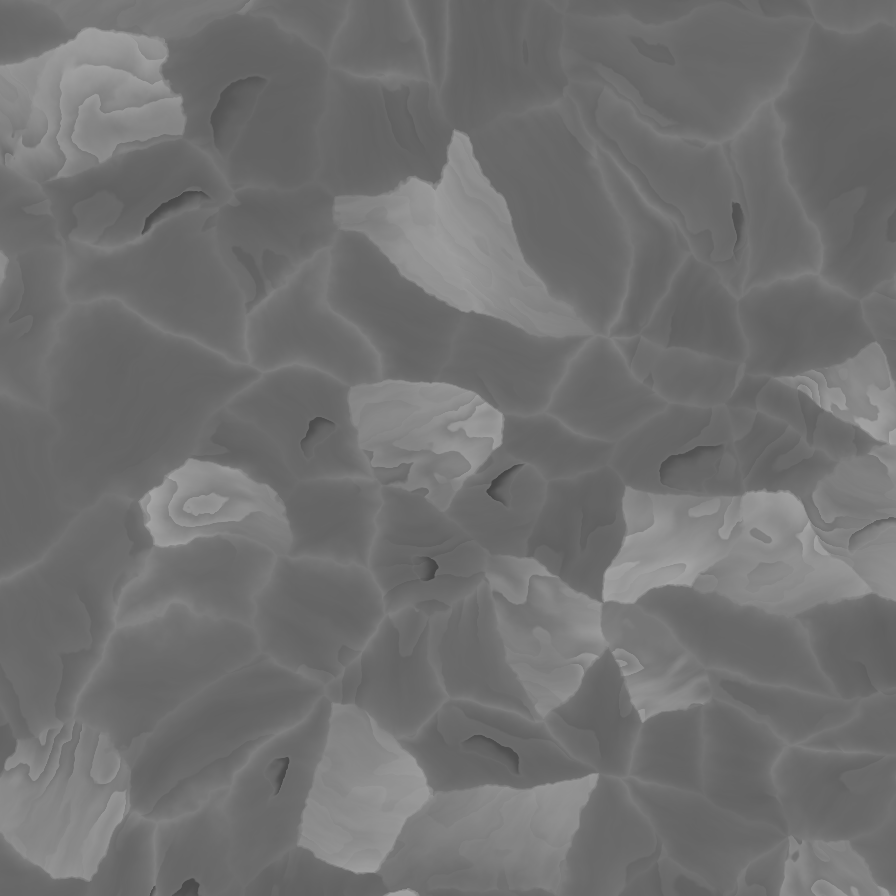
This texture is drawn by a three.js fragment shader. Its source:

```glsl
varying vec2 vUv;

vec2 hash2(vec2 p) {
  vec3 a = fract(p.xyx * vec3(0.1031, 0.1030, 0.0973));
  a += dot(a, a.yzx + 33.33);
  return fract((a.xx + a.yz) * a.zy);
}

float noise(vec2 p) {
  vec2 i = floor(p), f = fract(p);
  f = f * f * (3.0 - 2.0 * f);
  return mix(mix(hash2(i).x, hash2(i + vec2(1.0, 0.0)).x, f.x),
             mix(hash2(i + vec2(0.0, 1.0)).x, hash2(i + 1.0).x, f.x), f.y);
}

float fbm(vec2 p) {
  float sum = 0.0, amp = 0.5;
  for (int i = 0; i < 4; i++) {
    sum += amp * noise(p);
    p = mat2(1.6, 1.2, -1.2, 1.6) * p + 7.3;
    amp *= 0.5;
  }
  return sum / 0.9375;
}

// Missing sites are pushed far away, so their neighbours grow larger.
vec2 grainSite(vec2 id) {
  float missing = step(hash2(id + 71.0).x, 0.27);
  return id + hash2(id + 13.0) + 100.0 * missing;
}

// Evenly spread choice of the pale grains, often in pairs side by side
float isPale(vec2 id) {
  return step(fract(dot(id, vec2(0.91, 0.5698)) + 0.1), 0.2);
}

// Overlapping layers: each fades slowly and ends in a crisp lip.
float layers(vec2 p, float count) {
  float t = fract(count * (0.75 * noise(p) + 0.25 * noise(p * 2.7 + 9.0)));
  return smoothstep(0.0, 0.07, t) * (1.0 - t);
}

// Shade of one grain; local is the offset from its site.
float grainShade(vec2 id, vec2 local, vec2 q, float edge) {
  vec2 rnd = hash2(id + 37.0);
  float angle = 6.2832 * rnd.x;
  vec2 dir = vec2(cos(angle), sin(angle));
  vec2 turned = vec2(dot(local, dir), dot(local, vec2(-dir.y, dir.x)));
  float streaks = fbm(turned * vec2(2.0, 9.0) + id * 5.7) - 0.5;
  float folded = smoothstep(0.45, 0.65, noise(q * 1.1 + 31.0));

  // Dark grains: flat, with a soft uneven glow along the seams
  float glow = exp(-edge * 9.0) * (0.15 + 1.3 * noise(q * 1.3 + 5.0));
  float dark = 0.386 + 0.027 * rnd.y + 0.075 * glow + 0.018 * streaks;
  dark += 0.035 * folded * (layers(turned * vec2(0.8, 1.8) + id * 1.7, 3.0) - 0.4);

  // Pale grains: slanted light, streaks and folded layers
  float pale = 0.505 + 0.04 * rnd.y + 0.07 * turned.x + 0.05 * streaks;
  pale += 0.05 * (noise(q * 1.6 + 19.0) - 0.5) + 0.015 * exp(-edge * 25.0);
  pale += (0.02 + 0.08 * folded)
        * (layers(turned * vec2(1.2, 2.4) + id * 2.3, 4.0) - 0.45);
  return mix(dark, pale, isPale(id));
}

// Curved hollow, crisp and dark on one side, fading out on the other
float addHollow(float shade, vec2 id, vec2 local) {
  vec2 rnd = hash2(id + 91.0);
  float present = step(0.74, rnd.x);
  float angle = (rnd.y - 0.5) * 3.0;
  vec2 p = local - 0.5 * (hash2(id + 53.0) - 0.5);
  p = mat2(cos(angle), -sin(angle), sin(angle), cos(angle)) * p;
  p.y += 1.3 * p.x * p.x + 0.06 * (noise(local * 9.0) - 0.5);
  p /= vec2(0.2 + 0.15 * rnd.y, 0.08 + 0.12 * fract(rnd.x * 37.0));
  float oval = length(p);
  float inside = smoothstep(1.05, 0.95, oval);
  float depth = smoothstep(-0.9, 0.9, p.y + 0.3 * p.x);
  shade += present * 0.02 * exp(-abs(oval - 1.1) * 9.0);
  float strength = 0.35 + 0.65 * fract(rnd.y * 17.0);
  return mix(shade, mix(0.38, 0.27, depth), inside * present * depth * strength);
}

void main() {
  // Slow warp varies grain size, fine warp roughens the outlines
  vec2 q = vUv * 10.3 + 3.0;
  q += 1.9 * (vec2(noise(vUv * 3.0 + 2.0), noise(vUv * 3.0 + 40.0)) - 0.5);
  q += 0.35 * (vec2(noise(vUv * 15.0), noise(vUv * 15.0 + 60.0)) - 0.5);
  q += 0.14 * (vec2(fbm(vUv * 50.0), fbm(vUv * 50.0 + 80.0)) - 0.5);

  // Nearest site
  vec2 base = floor(q), nearId = base, nearRay = vec2(50.0);
  for (int y = -2; y <= 2; y++) {
    for (int x = -2; x <= 2; x++) {
      vec2 id = base + vec2(float(x), float(y));
      vec2 ray = grainSite(id) - q;
      if (dot(ray, ray) < dot(nearRay, nearRay)) {
        nearRay = ray;
        nearId = id;
      }
    }
  }

  // Distance to the closest seam and the grain beyond it
  float edge = 9.0;
  vec2 nextId = nearId, nextRay = nearRay;
  for (int y = -2; y <= 2; y++) {
    for (int x = -2; x <= 2; x++) {
      vec2 id = base + vec2(float(x), float(y));
      vec2 ray = grainSite(id) - q, across = ray - nearRay;
      if (dot(across, across) > 0.0001) {
        float d = dot(0.5 * (ray + nearRay), normalize(across));
        if (d < edge) {
          edge = d;
          nextId = id;
          nextRay = ray;
        }
      }
    }
  }

  float here = addHollow(grainShade(nearId, -nearRay, q, edge), nearId, -nearRay);
  float beyond = addHollow(grainShade(nextId, -nextRay, q, edge), nextId, -nextRay);
  float shade = mix(0.5 * (here + beyond), here, smoothstep(0.0, 0.018, edge));
  gl_FragColor = vec4(vec3(shade), 1.0);
}
```
